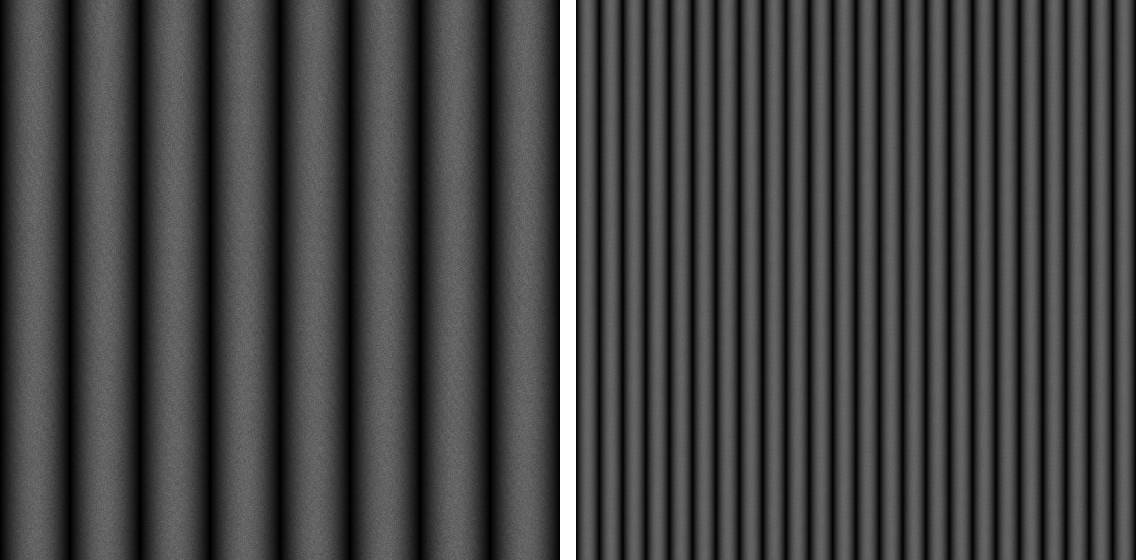
Left, the tile; right, the same tile 3 across and 3 down.
Write a WebGL 1 fragment shader that draws this pattern.

```glsl
precision highp float;

uniform vec2 u_resolution;

const float PI = 3.14159265;
const float COLUMNS = 8.0;
const float GRAIN_CELLS = 512.0;
const float MOTTLE_CELLS = 24.0;
const float PEAK_GREY = 0.39;

float hash(vec2 p) {
    return fract(sin(dot(p, vec2(12.9898, 78.233))) * 43758.5453);
}

// Smooth value noise that wraps after a whole number of cells
float wrappedNoise(vec2 uv, float cells) {
    vec2 p = uv * cells;
    vec2 cell = floor(p);
    vec2 f = fract(p);
    f = f * f * (3.0 - 2.0 * f);
    vec2 lo = mod(cell, cells);
    vec2 hi = mod(cell + 1.0, cells);
    float bottom = mix(hash(lo), hash(vec2(hi.x, lo.y)), f.x);
    float top = mix(hash(vec2(lo.x, hi.y)), hash(hi), f.x);
    return mix(bottom, top, f.y);
}

// Rounded shading: dark at each seam, brightest along the axis
float columnShade(float x, float count) {
    return abs(sin(PI * x * count));
}

// Fine speckle centred on zero, with a soft-shouldered spread
float grain(vec2 uv, float cells) {
    vec2 cell = mod(floor(uv * cells), cells);
    return 0.5 * (hash(cell) + hash(cell + 37.0)) - 0.5;
}

void main() {
    vec2 uv = gl_FragCoord.xy / u_resolution;

    float shade = PEAK_GREY * columnShade(uv.x, COLUMNS);

    // Surface wear scales with the light so the seams stay black
    float mottle = wrappedNoise(uv, MOTTLE_CELLS) - 0.5;
    float wear = 1.0 + 0.28 * grain(uv, GRAIN_CELLS) + 0.03 * mottle;

    gl_FragColor = vec4(vec3(shade * wear), 1.0);
}
```
